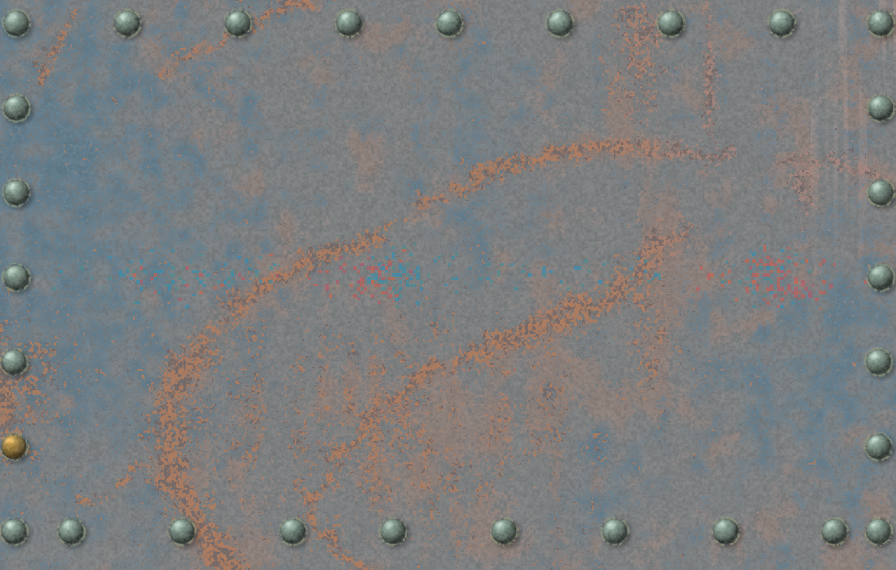
This texture is drawn by a Shadertoy shader. Its source:

```glsl
// Weathered blue-grey steel plate with speckled rust arcs and a border of domed rivets.
float hash(vec2 p) {
    vec3 q = fract(vec3(p.xyx) * 0.1031);
    q += dot(q, q.yzx + 33.33);
    return fract((q.x + q.y) * q.z);
}
float noise(vec2 p) {
    vec2 i = floor(p), f = fract(p);
    f = f * f * (3.0 - 2.0 * f);
    return mix(mix(hash(i), hash(i + vec2(1, 0)), f.x),
               mix(hash(i + vec2(0, 1)), hash(i + 1.0), f.x), f.y);
}
float fbm(vec2 p) {
    float sum = 0.0, amp = 0.53;
    for (int i = 0; i < 4; i++) {
        sum += amp * noise(p);
        p = mat2(1.6, 1.2, -1.2, 1.6) * p + 17.3;
        amp *= 0.5;
    }
    return sum;
}
float blob(vec2 p, vec2 centre, vec2 radius) {
    vec2 q = (p - centre) / radius;
    return exp(-dot(q, q));
}
// Band along a quadratic curve, with a thin scattered fringe
float stroke(vec2 p, vec2 a, vec2 b, vec2 c, float width) {
    float nearest = 1e3;
    vec2 start = a;
    for (int i = 1; i <= 8; i++) {
        float t = float(i) / 8.0;
        vec2 end = mix(mix(a, b, t), mix(b, c, t), t), v = end - start, w = p - start;
        w -= v * clamp(dot(w, v) / dot(v, v), 0.0, 1.0);
        nearest = min(nearest, dot(w, w));
        start = end;
    }
    float d = sqrt(nearest) / width;
    return 0.6 * exp(-d * d) + 0.4 * exp(-0.7 * d);
}
vec2 closer(vec2 a, vec2 b) { return dot(a, a) < dot(b, b) ? a : b; }

// Offset from the nearest rivet on the four edges
vec2 rivetOffset(vec2 p) {
    vec2 best = vec2(9);
    for (int i = 0; i < 9; i++) {
        float n = float(i), shift = 0.02 * step(4.0, n), y = 0.2 + 0.725 * n;
        float top = 0.14 + 0.95 * n - 0.09 * step(4.0, n) - 0.1 * step(8.0, n);
        float bottom = 0.61 + 0.95 * n - 0.09 * step(3.0, n) - 0.02 * step(7.0, n);
        best = closer(closer(best, p - vec2(top, 0.2)), p - vec2(bottom, 4.55));
        best = closer(closer(best, p - vec2(0.14 - shift, y)), p - vec2(7.55 - shift, y));
    }
    return best;
}
float rustCover(vec2 p, float streak) {
    // Long arcs
    float c = 0.95 * stroke(p, vec2(2.65, 4.3), vec2(3.27, 3.11), vec2(5.2, 2.55), 0.08);
    c = max(c, stroke(p, vec2(4.0, 3.02), vec2(5.35, 2.65), vec2(5.8, 1.98), 0.14));
    c = max(c, stroke(p, vec2(2.0, 4.9), vec2(1.0, 3.7), vec2(1.75, 3.0), 0.18));
    c = max(c, 0.9 * stroke(p, vec2(1.4, 3.4), vec2(2.05, 2.4), vec2(3.15, 2.06), 0.1));
    c = max(c, 0.65 * stroke(p, vec2(3.1, 2.07), vec2(3.5, 1.8), vec2(3.95, 1.62), 0.05));
    c = max(c, stroke(p, vec2(3.95, 1.62), vec2(4.8, 1.1), vec2(6.15, 1.32), 0.09));
    // Short scratches
    c = max(c, 0.85 * stroke(p, vec2(0.36, 0.7), vec2(0.45, 0.4), vec2(0.62, 0.1), 0.06));
    c = max(c, 0.8 * stroke(p, vec2(1.42, 0.64), vec2(1.8, 0.3), vec2(2.7, 0.02), 0.05));
    c = max(c, 0.85 * stroke(p, vec2(2.65, 4.25), vec2(2.6, 4.6), vec2(3.2, 4.9), 0.07));
    c = max(c, 0.75 * stroke(p, vec2(0.7, 4.32), vec2(1.0, 4.2), vec2(1.35, 3.85), 0.06));
    c = max(c, 0.8 * stroke(p, vec2(6.7, 1.35), vec2(7.1, 1.3), vec2(7.6, 1.55), 0.07));
    // Drips and stains
    c = max(c, 0.75 * blob(p, vec2(5.45, 0.4), vec2(0.25, 0.9)));
    c = max(c, 0.75 * blob(p, vec2(6.06, 0.8), vec2(0.07, 0.9)));
    c = max(c, 0.7 * blob(p, vec2(6.9, 1.6), vec2(0.14, 0.4)));
    c = max(c, 0.65 * blob(p, vec2(5.55, 2.7), vec2(0.3, 0.8)));
    c = max(c, 0.8 * blob(p, vec2(3.22, 3.9), vec2(0.07, 0.3)));
    c = max(c, 1.2 * blob(p, vec2(0.02, 3.4), vec2(0.13, 0.6)));
    c = max(c, 0.6 * blob(p, vec2(0.25, 3.4), vec2(0.4, 0.8)));
    return max(c, (0.2 + 0.55 * streak) * blob(p, vec2(3.2, 3.7), vec2(2.2, 1.1)));
}
void mainImage(out vec4 fragColor, in vec2 fragCoord) {
    // Plate units: 7.68 wide, 4.88 high, y downward
    vec2 uv = fragCoord / iResolution.xy;
    vec2 p = vec2(uv.x, 1.0 - uv.y) * vec2(7.68, 4.88);
    float pixel = 4.88 / iResolution.y;
    float grain = 0.5 * noise(p * 36.0) + 0.5 * noise(p * 67.0 + 9.0);
    float patches = fbm(p * 3.2 + 4.0), detail = fbm(p * 7.0 + 50.0);
    float streak = noise(p * vec2(9.0, 0.9) + 31.0);

    // Worn paint
    float blue = 0.32 * blob(p, vec2(0.2, 2.0), vec2(2.0, 2.8)) + 0.22 * blob(p, vec2(5.2, 4.1), vec2(0.4, 0.6))
        + 0.25 * blob(p, vec2(7.1, 3.2), vec2(1.0, 1.3)) + 0.17 * blob(p, vec2(4.2, 1.3), vec2(0.5, 1.2));
    float cover = rustCover(p + 0.22 * (vec2(patches, detail) - 0.5), streak);
    vec3 col = mix(vec3(0.49, 0.5, 0.505), vec3(0.55, 0.5, 0.48),
        smoothstep(0.48, 0.72, patches + 0.25 * (streak - 0.5) + 0.25 * cover - 0.6 * blue + 0.3 * (grain - 0.5)));
    col = mix(col, vec3(0.43, 0.5, 0.54), 0.7 * smoothstep(0.05, 0.35, blue + 0.5 * (detail - 0.5)));
    float chips = blue + 0.9 * (grain - 0.5) + 1.0 * (detail - 0.5) + 0.3 * (streak - 0.5);
    col = mix(col, vec3(0.34, 0.47, 0.55), 0.6 * smoothstep(0.2, 0.42, chips)) + 0.1 * (grain - 0.5);
    float runs = noise(p * vec2(24.0, 0.7) + 12.0) * smoothstep(5.0, 7.0, p.x);
    col += vec3(0.07, 0.04, 0.03) * smoothstep(0.65, 0.9, runs) * smoothstep(3.0, 0.5, p.y);

    // Speckled rust, pinker at the upper right
    float rust = smoothstep(0.36, 0.6, 0.72 * cover + 1.15 * (grain - 0.5) + 0.7 * (detail - 0.5));
    float pink = smoothstep(4.5, 6.5, p.x) * smoothstep(3.5, 1.5, p.y);
    vec3 rustColor = mix(vec3(0.72, 0.48, 0.34), vec3(0.67, 0.52, 0.48), pink);
    float scale = 0.5 * noise(p * 33.0 + 70.0) + 0.5 * noise(p * 60.0 + 20.0);
    rustColor = mix(rustColor, vec3(0.45, 0.39, 0.38), smoothstep(0.42, 0.68, scale));
    col = mix(col, rustColor, 0.78 * rust);

    // Vivid flecks along one band
    vec2 cell = floor(p / 0.03);
    float flecks = 0.5 * blob(p, vec2(3.32, 2.36), vec2(0.28, 0.18)) + 0.4 * blob(p, vec2(6.68, 2.4), vec2(0.3, 0.22))
        + 0.2 * blob(p, vec2(1.45, 2.37), vec2(0.6, 0.2)) + 0.12 * blob(p, vec2(4.5, 2.36), vec2(3.5, 0.15)) - 0.02;
    float warm = step(hash(cell + 40.0), p.x > 5.8 ? 0.75 : p.x > 2.5 ? 0.5 - 1.8 * (p.x - 3.32) : 0.25);
    vec3 hot = mix(vec3(0.85, 0.38, 0.25), vec3(0.7, 0.33, 0.43), hash(cell + 7.0));
    vec3 cool = mix(vec3(0.15, 0.56, 0.75), vec3(0.3, 0.56, 0.54), hash(cell + 11.0));
    col = mix(col, mix(cool, hot, warm), 0.6 * step(hash(cell), flecks));

    // Rivets: shadow, chipped rim, lit dome
    vec2 r = rivetOffset(p);
    float d = length(r);
    col *= 1.0 - 0.35 * smoothstep(0.16, 0.08, length(r - 0.02));
    col = mix(col, vec3(0.57, 0.61, 0.5), 0.7 * smoothstep(0.025, 0.0, abs(d - 0.115)) * smoothstep(0.3, 0.6, grain));
    float light = max(0.0, dot(vec3(r / 0.105, sqrt(max(0.0, 1.0 - d * d / 0.011))), vec3(-0.35, -0.55, 0.76)));
    vec3 dome = mix(vec3(0.22, 0.25, 0.23), vec3(0.55, 0.64, 0.59), light) + 0.2 * pow(light, 14.0);
    dome *= mix(vec3(1), vec3(1.3, 0.9, 0.5), blob(p, vec2(0.1, 3.83), vec2(0.2)));
    col = mix(col, dome + 0.16 * (grain - 0.5), smoothstep(pixel, -pixel, d - 0.105));
    fragColor = vec4(col, 1.0);
}
```
